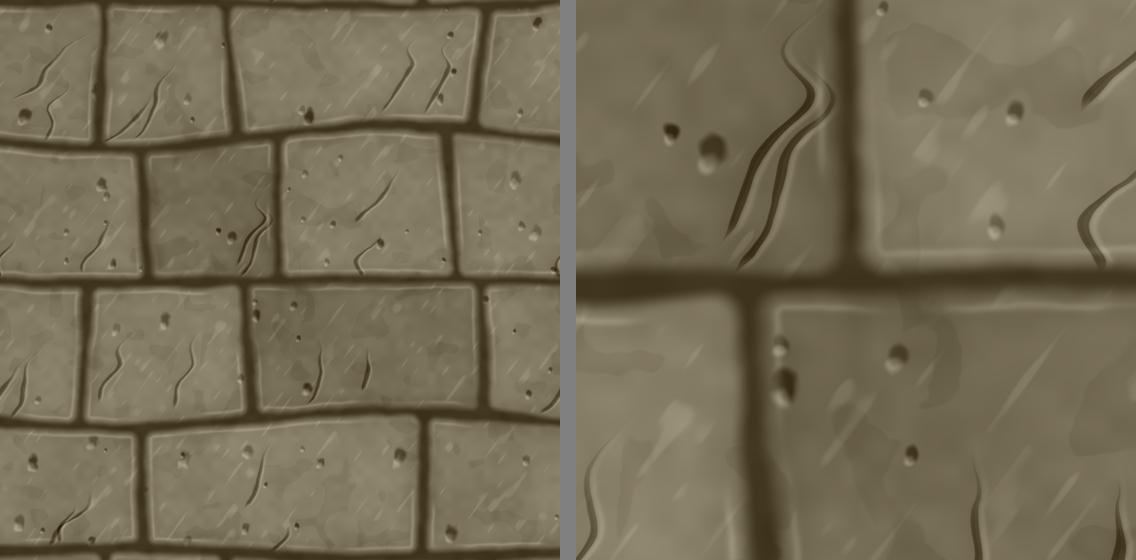
Left: the whole. Right: its middle third, enlarged.
This texture is drawn by a Shadertoy shader. Its source:

```glsl
// Worn olive-grey stone wall: four uneven courses with cracks, pits and chipped rims.
#define DARK vec3(0.23, 0.19, 0.10)
#define LIGHT vec3(0.58, 0.55, 0.45)
#define BASE_TONE 0.81
#define CORNER 0.022
#define JOINT_WIDTH 0.013
#define RIM_OFFSET 0.017
#define RIM_GAIN 0.27
#define CRACK_WIDTH 0.0032
#define CRACKS 2
#define MOTTLE 0.28

const float TAU = 6.2831853;

// Per course, from the bottom: joint positions, their lean, and tone of the stone to the right.
const vec3 JOINTS[4] = vec3[4](vec3(.254, .755, .755), vec3(.150, .443, .862),
                               vec3(.258, .496, .805), vec3(.182, .413, .857));
const vec3 LEANS[4] = vec3[4](vec3(-.003, .002, .002), vec3(.009, -.009, -.005),
                              vec3(-.006, .0, -.009), vec3(.005, -.010, .013));
const vec3 TONES[4] = vec3[4](vec3(.02, .0, .0), vec3(.01, -.17, .0),
                              vec3(-.17, .03, -.02), vec3(.0, .0, -.02));
// Height and sag of the bed joints.
const vec2 BEDS[5] = vec2[5](vec2(.012, -.009), vec2(.251, .014), vec2(.498, .004),
                             vec2(.755, .021), vec2(.994, -.005));

float hash(vec2 p) { return fract(sin(dot(p, vec2(127.1, 311.7))) * 43758.5453); }
vec2 hash2(vec2 p) { return vec2(hash(p), hash(p + 37.3)); }

float noise(vec2 p) {
    vec2 i = floor(p), f = fract(p);
    f = f * f * (3.0 - 2.0 * f);
    return mix(mix(hash(i), hash(i + vec2(1, 0)), f.x),
               mix(hash(i + vec2(0, 1)), hash(i + vec2(1, 1)), f.x), f.y);
}

float fbm(vec2 p) {
    float sum = 0.0, gain = 0.5;
    for (int i = 0; i < 4; i++) { sum += gain * noise(p); p = p * 2.03 + 7.1; gain *= 0.5; }
    return sum;
}

float bedHeight(int i, float x) { return BEDS[i].x - BEDS[i].y * cos(TAU * (x - 0.2)); }

// Finds the stone: distances to its sides (xy), lower-left corner, size, and tone; returns a seed.
float findStone(vec2 p, out vec2 corner, out vec2 size, out float tone) {
    int row = -1;
    for (int i = 0; i < 5; i++) if (p.y > bedHeight(i, p.x)) row = i;
    float lo = row < 0 ? bedHeight(0, p.x) - 0.24 : bedHeight(row, p.x);
    float hi = row > 3 ? lo + 0.24 : bedHeight(row + 1, p.x);
    int course = (row + 4) % 4;
    vec3 j = JOINTS[course] + LEANS[course] * (2.0 * (p.y - lo) / (hi - lo) - 1.0);
    int id = 2;
    vec2 span = vec2(j.z, j.x + 1.0);
    if (p.x < j.x) span = vec2(j.z - 1.0, j.x);
    else if (p.x < j.y) { span = j.xy; id = 0; }
    else if (p.x < j.z) { span = j.yz; id = 1; }
    corner = vec2(span.x, lo);
    size = vec2(span.y - span.x, hi - lo);
    tone = TONES[course][id];
    return float(course * 3 + id);
}

// Slanted, bent fissure with a dark cut and a lit lower-right lip.
float crack(vec2 q, vec2 size, vec2 seed, float aa) {
    vec2 h = hash2(seed), g = hash2(seed + 11.7);
    vec2 start = size * vec2(mix(0.05, 0.8, h.x), 0.5 * h.y * h.y);
    float slope = mix(0.3, 1.0, g.x), rise = q.y - start.y;
    float t = rise / mix(0.06, 0.17, g.y);
    float bend = 0.034 * (noise(vec2(q.y * 28.0, seed.x * 5.3)) - 0.5);
    float s = (q.x - start.x - slope * rise - bend) * inversesqrt(1.0 + slope * slope);
    float taper = smoothstep(0.0, 0.12, t) * (1.0 - smoothstep(0.45, 1.0, t));
    float w = CRACK_WIDTH * taper * mix(0.4, 1.2, noise(q * 45.0 + seed));
    float cut = 1.0 - smoothstep(w - aa, w + aa, abs(s));
    float lip = exp(-pow((s - w - 0.0025) / 0.002, 2.0));
    float shade = exp(-max(-s, 0.0) / 0.012) * step(s, 0.0);
    return taper * (0.22 * lip * (1.0 - cut) - 0.48 * cut - 0.09 * shade);
}

// Jittered pits, dark above and bright along the lower edge.
float pits(vec2 p, float cells, float chance, float radius) {
    vec2 cell = floor(p * cells), h = hash2(cell + cells);
    vec2 v = (fract(p * cells) - mix(vec2(0.28), vec2(0.72), h)) / cells;
    float r = radius * mix(0.55, 1.2, hash(cell + 5.1));
    v += 0.5 * r * (vec2(noise(p * 110.0), noise(p * 110.0 + 9.0)) - 0.5);
    float hole = 1.0 - smoothstep(0.45, 1.1, length(v * vec2(1.15, 0.9)) / r);
    float lip = 1.0 - smoothstep(0.25, 0.8, length(v + r * vec2(0.3, 0.75)) / r);
    float depth = mix(0.25, 0.75, hash(cell + 8.4));
    return step(hash(cell + 2.6), chance) * (0.42 * lip - depth * hole);
}

void mainImage(out vec4 fragColor, in vec2 fragCoord) {
    vec2 p = fragCoord / iResolution.xy;
    float aa = 1.0 / iResolution.y;
    vec2 warp = vec2(fbm(p * 17.0), fbm(p * 17.0 + 31.0)) - 0.47;
    vec2 corner, size;
    float tone;
    float seed = findStone(p + 0.009 * warp, corner, size, tone);
    vec2 q = p + 0.009 * warp - corner;

    // Rounded distance inward from the joints
    vec2 side = min(q, size - q);
    float d = CORNER - length(max(CORNER - side, 0.0)) + max(min(side.x, side.y) - CORNER, 0.0);
    d += 0.006 * (noise(p * 11.0) - 0.5);

    // Stone face: cloudy mottling, sharp flakes, slanted scratches
    float value = BASE_TONE + tone + MOTTLE * (fbm(p * 9.0 + seed) - 0.47);
    value += 0.10 * (noise(p * 70.0) - 0.5);
    value -= 0.08 * smoothstep(0.74, 0.80, noise(p * 29.0 + warp * 2.0));
    vec2 grain = vec2(p.x * 0.8 - p.y * 0.6, p.x * 0.6 + p.y * 0.8);
    value += 0.16 * smoothstep(0.80, 0.95, noise(grain * vec2(120.0, 28.0)));
    for (int i = 0; i < CRACKS; i++)
        value += crack(q, size, vec2(seed + 1.7, float(i) * 4.3 + 2.0), aa);
    value += pits(p, 8.0, 0.42, 0.013) + pits(p + 0.37, 15.0, 0.24, 0.007);

    // Edges: broad shadow, broken light rim, dark joint
    value -= 0.16 * (1.0 - smoothstep(0.0, 0.045, d));
    float rim = exp(-pow((d - RIM_OFFSET) / 0.0028, 2.0));
    value += RIM_GAIN * rim * smoothstep(0.25, 0.7, noise(p * 15.0 + 4.0));
    float joint = smoothstep(0.001, JOINT_WIDTH + aa, d);
    value = mix(0.10 * noise(p * 60.0), value, joint);

    fragColor = vec4(mix(DARK, LIGHT, clamp(value, -0.25, 1.3)), 1.0);
}
```
